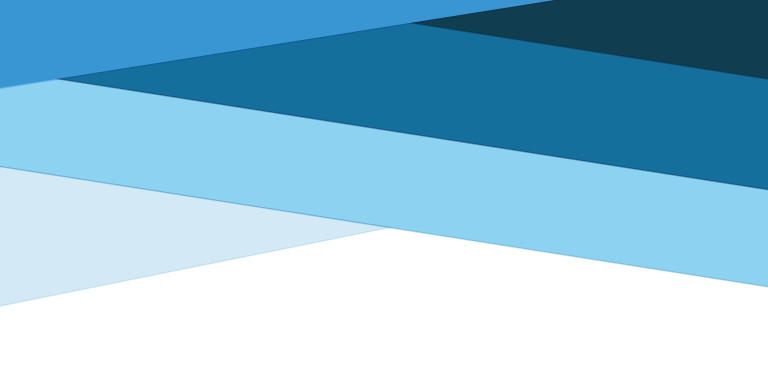
This background is drawn by a Shadertoy shader. Its source:

```glsl
// Overlapping sheets of blue paper slanting across a white page.
// Each sheet fills the half plane above a straight edge and is painted from
// back to front, with a thin tinted shadow falling just below its edge.

#define SHADOW_WIDTH 0.0055
#define WHITE vec3(1.0)
#define PALE  vec3(0.827, 0.918, 0.965)
#define SKY   vec3(0.553, 0.827, 0.945)
#define TEAL  vec3(0.078, 0.435, 0.612)
#define NAVY  vec3(0.067, 0.240, 0.312)
#define BLUE  vec3(0.224, 0.588, 0.827)

// Signed distance above a line given by its heights at the left and right side,
// measured in canvas heights.
float edgeDistance(vec2 uv, float leftY, float rightY) {
    float slope = (rightY - leftY) * iResolution.y / iResolution.x;
    return (uv.y - mix(leftY, rightY, uv.x)) / sqrt(1.0 + slope * slope);
}

// Paints one sheet and its shadow over the colour below.
vec3 paintSheet(vec3 below, vec2 uv, vec2 edge, vec3 sheet, vec3 shadowTint) {
    float d = edgeDistance(uv, edge.x, edge.y);
    float coverage = clamp(d * iResolution.y + 0.5, 0.0, 1.0);
    float shadow = 1.0 - smoothstep(0.0, SHADOW_WIDTH, -d);
    vec3 shaded = below * mix(vec3(1.0), shadowTint, shadow);
    return mix(shaded, sheet, coverage);
}

void mainImage(out vec4 fragColor, in vec2 fragCoord) {
    vec2 uv = fragCoord / iResolution.xy;
    vec3 color = WHITE;

    // Sheets from back to front: edge heights (left, right), fill, shadow tint
    color = paintSheet(color, uv, vec2(0.205, 0.608), PALE, vec3(0.72, 0.86, 0.92));
    color = paintSheet(color, uv, vec2(0.568, 0.255), SKY,  vec3(0.45, 0.72, 0.85));
    color = paintSheet(color, uv, vec2(0.820, 0.508), TEAL, vec3(0.10, 0.36, 0.50));
    color = paintSheet(color, uv, vec2(1.111, 0.796), NAVY, vec3(0.50, 0.48, 0.50));
    color = paintSheet(color, uv, vec2(0.771, 1.088), BLUE, vec3(0.70, 0.84, 0.97));

    fragColor = vec4(color, 1.0);
}
```
